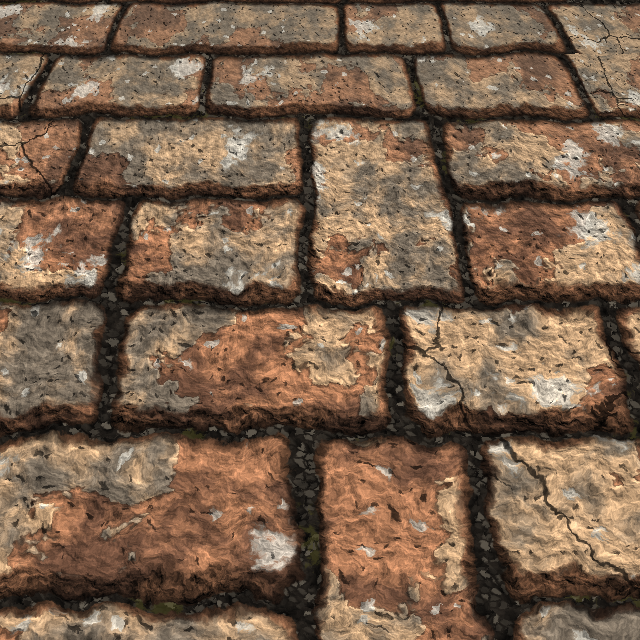
This texture is drawn by a three.js fragment shader. Its source:

```glsl
// Weathered clay pavers in receding courses, with flaking crust, lichen and gritty joints.
#define ROW_GROWTH 1.27
#define FIRST_ROW 0.079
#define TOP_EDGE 0.005
#define VANISH_X 0.47
#define SPREAD 0.12
#define JOINT vec2(0.045, 0.008)
#define CORNER 0.13
#define EDGE_WEAR 0.065
#define RELIEF 1.5
#define ROUGHNESS 0.75
#define LIGHT_DIR vec2(0.5, -0.85)
varying vec2 vUv;

const vec3 SOIL = vec3(0.12, 0.105, 0.09);
const vec3 BROWN = vec3(0.37, 0.26, 0.20);
const vec3 RUST = vec3(0.62, 0.43, 0.31);
const vec3 OLIVE = vec3(0.42, 0.39, 0.34);
const vec3 SAND = vec3(0.72, 0.60, 0.46);
const vec3 LICHEN = vec3(0.77, 0.75, 0.70);
const vec3 MOSS = vec3(0.27, 0.26, 0.10);

float hash(vec2 p) { return fract(sin(dot(p, vec2(127.1, 311.7))) * 43758.55); }

// Layered, warped sines, roughly -1 to 1
float grain(vec2 p) {
  float sum = 0.0, amp = 0.5;
  for (int i = 0; i < 7; i++) {
    p = mat2(0.8, 0.6, -0.6, 0.8) * p * 1.9 + 1.3;
    vec2 q = p + 0.8 * sin(p.yx * 0.7 + 0.5);
    sum += amp * sin(q.x) * sin(q.y);
    amp *= 0.6;
  }
  return sum;
}

// Cellular noise: nearest distance, second distance, cell value
vec3 cells(vec2 p) {
  vec3 res = vec3(9.0, 9.0, 0.0);
  for (int i = 0; i < 9; i++) {
    vec2 g = floor(p) + vec2(mod(float(i), 3.0), floor(float(i) / 3.0)) - 1.0;
    float d = length(g + 0.1 + 0.8 * vec2(hash(g), hash(g + 19.7)) - p);
    if (d < res.x) res = vec3(d, res.x, hash(g + 53.1));
    else res.y = min(res.y, d);
  }
  return res;
}

// Perspective courses, measured down from the top
float rowY(float r) { return TOP_EDGE + FIRST_ROW * (pow(ROW_GROWTH, r) - 1.0) / (ROW_GROWTH - 1.0); }
float rowAt(float y) { return log(1.0 + (y - TOP_EDGE) * (ROW_GROWTH - 1.0) / FIRST_ROW) / log(ROW_GROWTH); }

// Upright joints of each course
vec4 joints(float row) {
  if (row < 0.5) return vec4(0.182, 0.533, 0.694, 0.872);
  if (row < 1.5) return vec4(0.059, 0.322, 0.647, 0.905);
  if (row < 2.5) return vec4(0.122, 0.480, 0.690, 1.10);
  if (row < 3.5) return vec4(0.186, 0.480, 0.720, 1.01);
  if (row < 4.5) return vec4(0.170, 0.620, 0.979, 1.30);
  return vec4(-0.08, 0.477, row < 5.5 ? 0.755 : 0.79, 1.15);
}

float roundBox(vec2 p, vec2 b, float r) {
  vec2 q = abs(p) - b + r;
  return length(max(q, 0.0)) + min(max(q.x, q.y), 0.0) - r;
}
float crustAt(vec2 t) { return smoothstep(-0.03, 0.03, grain(t * 0.9 + 3.0) + 0.14); }
float heightAt(vec2 t) { return 0.2 * crustAt(t) + 0.45 * grain(t * 2.6 + 9.0); }

void main() {
  vec2 p = vec2(vUv.x, 1.0 - vUv.y);
  float wear = EDGE_WEAR * FIRST_ROW * pow(ROW_GROWTH, rowAt(p.y));
  vec2 w = p + wear * vec2(grain(p * 14.0), grain(p * 14.0 + 31.0));

  // Find the paver; some stand two courses tall
  float r = rowAt(w.y), row = floor(r), left = -0.3, right = 1.4, column = 0.0;
  float x = VANISH_X + (w.x - VANISH_X) / (1.0 + SPREAD * (fract(r) - 0.5));
  vec4 j = joints(row);
  for (int i = 0; i < 4; i++) {
    if (x > j[i]) { left = j[i]; column += 1.0; }
    else right = min(right, j[i]);
  }
  float first = row, last = row + 1.0;
  if ((column == 2.0 && row > 1.5 && row != 4.0) || (column == 4.0 && row < 1.5)) {
    first = row < 1.5 ? 0.0 : (row < 3.5 ? 2.0 : 5.0);
    last = first + 2.0;
  }
  vec2 id = vec2(first, column);
  float size = FIRST_ROW * pow(ROW_GROWTH, first), tone = hash(id + 4.3);
  float top = rowY(first), bottom = rowY(last);
  vec2 extent = 0.5 * vec2(right - left, bottom - top) - size * (JOINT + 0.02 * hash(id));
  vec2 q = vec2(x, w.y) - 0.5 * vec2(left + right, top + bottom);
  float d = roundBox(q, extent, size * CORNER) / size;

  // Worn top face and its sloping sides
  vec2 t = q / size * vec2(1.0, 1.3) + 40.0 * vec2(hash(id + 1.7), hash(id + 8.2));
  float blotch = grain(t * 1.4), fine = grain(t * 4.0 + 7.0), rough = grain(t * 13.0);
  float dTop = roundBox(q + vec2(0.0, 0.07 * size), extent - size * vec2(0.05, 0.09), size * CORNER) / size;
  float face = smoothstep(0.03, -0.03, dTop + 0.06 * fine);
  vec2 inner = max(extent - size * 0.2, 0.0);
  vec2 side = normalize(q - clamp(q, -inner, inner) + 0.0001);

  // Fired clay under a pale, flaking crust with shaded rims
  float crust = crustAt(t) * face;
  vec3 clay = mix(BROWN, RUST, smoothstep(-0.6, 0.35, blotch + 0.7 * fine));
  vec3 skin = mix(OLIVE, SAND, smoothstep(-0.5, 0.45, 0.8 * blotch + 0.7 * fine + 0.5 * (tone - 0.5)));
  vec3 col = mix(clay, skin, 0.85 * crust) * (1.0 - 1.2 * crust * (1.0 - crust) * face);
  col = mix(col, OLIVE, 0.35 * smoothstep(0.45, 0.0, p.y) * face);

  // Lichen patches, spots, pits and cracks
  vec3 patches = cells(t * 1.1), spots = cells(t * 6.0 + 0.3 * fine), pits = cells(t * 11.0 + 0.8 * fine);
  float lichen = step(0.65, patches.z) * smoothstep(0.06, -0.06, patches.x - 0.2 + 0.3 * fine + 0.15 * rough);
  lichen = max(lichen, step(0.85, spots.z) * smoothstep(0.06, -0.06, spots.x - 0.2 + 0.3 * rough));
  col = mix(col, LICHEN, 0.75 * lichen * face);
  col *= 1.0 - 0.55 * step(0.7, pits.z) * smoothstep(0.25, 0.1, pits.x + 0.1 * rough) * face;
  vec3 slabs = cells(t * 0.75 + 0.12 * blotch);
  col *= 1.0 - 0.65 * step(0.78, tone) * smoothstep(0.025, 0.008, slabs.y - slabs.x);

  // Raking light over broad and fine relief
  float bump = heightAt(t) - heightAt(t + 0.03 * LIGHT_DIR);
  bump += 0.3 * (rough - grain(t * 13.0 + 0.2 * LIGHT_DIR));
  float focus = mix(0.45, 1.0, smoothstep(0.0, 0.35, p.y));
  float light = mix(0.72 + 0.16 * side.x - 0.2 * side.y, 1.1, face);
  light += focus * (clamp(RELIEF * bump, -0.45, 0.45) + ROUGHNESS * 0.4 * rough);
  col *= light * mix(0.45, 1.0, smoothstep(0.0, -0.07, d));

  // Dark joints with grit and traces of moss
  vec3 grit = cells(p * vec2(65.0, 85.0) + 0.5 * rough);
  float stone = grit.z * grit.z * smoothstep(0.05, 0.4, grit.y - grit.x);
  vec3 ground = mix(SOIL * (0.85 + 0.7 * rough), OLIVE, 0.9 * stone);
  ground = mix(ground, MOSS, 0.5 * smoothstep(0.45, 0.65, grain(p * 7.0 + 2.0) + 0.3 * rough));
  gl_FragColor = vec4(clamp(mix(ground, col, smoothstep(0.002, -0.002, d * size)), 0.0, 1.0), 1.0);
}
```
